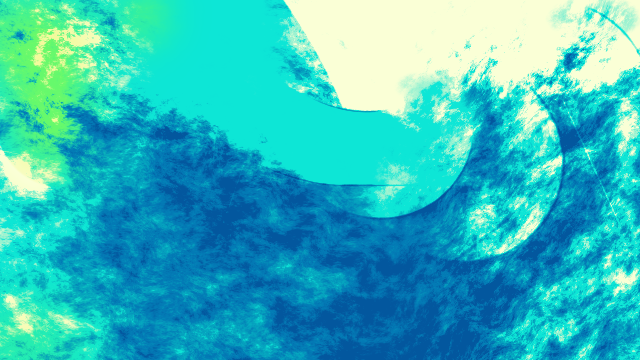
This background is drawn by a Shadertoy shader. Its source:

```glsl
// Abstract painted wave: a tone field built from arcs, soft blobs and curves,
// roughened by brush-like gradient noise, then coloured by a blue-to-cream ramp.
// Positions are in canvas heights, origin at the lower left.

const float CYAN_TONE = .63;

vec2 hashGradient(vec2 cell) {
    vec3 h = fract(cell.xyx * vec3(.1031, .1030, .0973));
    h += dot(h, h.yzx + 33.33);
    return fract((h.xx + h.yz) * h.zy) * 2. - 1.;
}

float gradientNoise(vec2 p) {
    vec2 i = floor(p), f = fract(p), e = vec2(0, 1);
    vec2 u = f * f * (3. - 2. * f);
    float low = mix(dot(hashGradient(i), f), dot(hashGradient(i + e.yx), f - e.yx), u.x);
    float high = mix(dot(hashGradient(i + e), f - e), dot(hashGradient(i + 1.), f - 1.), u.x);
    return mix(low, high, u.y);
}

// Layered noise stretched along a stroke direction
float brush(vec2 p, float angle, float stretch) {
    float c = cos(angle), s = sin(angle), sum = 0., weight = 1.;
    vec2 q = vec2(c * p.x + s * p.y, c * p.y - s * p.x);
    q = (q + .03 * gradientNoise(p * 9.)) * vec2(7, 7. * stretch);
    for (int k = 0; k < 6; k++) {
        sum += weight * gradientNoise(q);
        q = mat2(1.7, 1.06, -1.06, 1.7) * q + 7.3;
        weight *= .77;
    }
    return sum;
}

float blob(vec2 p, float x, float y, float w, float h) {
    vec2 d = (p - vec2(x, y)) / vec2(w, h);
    return exp(-dot(d, d));
}

float circle(vec2 p, float x, float y, float r) { return length(p - vec2(x, y)) - r; }

float fill(float d, float soft) { return smoothstep(-soft, soft, d); }

float stroke(float d, float width) { return 1. - smoothstep(0., width, abs(d)); }

float segment(vec2 p, vec2 a, vec2 b) {
    vec2 d = b - a;
    return length(p - a - d * clamp(dot(p - a, d) / dot(d, d), 0., 1.));
}

vec3 ramp(float t) {
    vec3 c = mix(vec3(.01, .34, .62), vec3(.01, .48, .71), smoothstep(0., .22, t));
    c = mix(c, vec3(.02, .65, .75), smoothstep(.2, .45, t));
    c = mix(c, vec3(.05, .9, .84), smoothstep(.42, .61, t));
    c = mix(c, vec3(.61, .95, .82), smoothstep(.66, .8, t));
    return mix(c, vec3(.98, 1, .84), smoothstep(.8, .96, t));
}

void mainImage(out vec4 fragColor, in vec2 fragCoord) {
    vec2 p = fragCoord / iResolution.y;
    float sharp = 1.5 / iResolution.y;
    float east = smoothstep(1.1, 1.4, p.x);
    float grain = mix(brush(p, -.25, 1.5), brush(p, .8, 1.7), smoothstep(.9, 1.3, p.x));

    // Sea with light pools near the left margin
    float tone = .17 + .45 * blob(p, 0., .04, .3, .2) + .45 * blob(p, .08, .53, .24, .22)
        + .14 * blob(p, .6, .05, .3, .15) + .25 * blob(p, .02, .25, .22, .2)
        - .06 * blob(p, .5, .5, .2, .12);

    // Cyan band above the long falling crest
    float crest = p.y - .685 + .2 * smoothstep(.3, .95, p.x);
    float crestSoft = mix(.075, sharp, smoothstep(.7, .88, p.x));
    float band = fill(crest + 1.2 * grain * crestSoft, crestSoft);
    tone = mix(tone, CYAN_TONE, band);
    float amp = mix(.42, .4 - .35 * smoothstep(.25, .45, p.x), band);

    // Nested curls on the right, dark just outside each arc
    float dHollow = circle(p, 1.06, .65, .257);
    float dRim = circle(p, 1.29, .55, .275);
    float high = smoothstep(.58, .76, p.y);
    float inner = .18 + .43 * smoothstep(0., .13, dHollow) + .3 * high;
    float outer = .18 + .32 * smoothstep(0., .2, dRim) + .24 * high;
    float rimSoft = mix(sharp, .06, smoothstep(.64, .76, p.y));
    tone = mix(tone, mix(inner, outer, fill(dRim, rimSoft)), east);
    amp = mix(amp, .68, east);
    tone -= .22 * blob(p, 1.2, .04, .3, .16);

    // Inside of the hollow: streaks on the left, clear cyan on the right
    float streaks = mix(.2, CYAN_TONE, smoothstep(.82, 1.15, p.x));
    float flecks = blob(p, 1.25, .57, .07, .06) + .6 * blob(p, 1.11, .53, .06, .06);
    float hollow = fill(-dHollow, mix(sharp, .05, smoothstep(.58, .72, p.y)));
    tone = mix(tone, mix(streaks, CYAN_TONE, band) + .1 * flecks, hollow);
    amp = mix(amp, mix(.35, .05, band) + .5 * flecks, hollow);
    tone += amp * grain;

    // Pale sky: sharp slanted side, curved floor dissolving to the right
    float s = (1. - p.y) / .306;
    float side = fill(p.x - .787 - .215 * s + .048 * s * s, sharp);
    float fromLow = min(p.x - 1.02, .22);
    float floorY = .69 + 1.55 * fromLow * fromLow + .05 * smoothstep(1.4, 1.7, p.x);
    float floorSoft = mix(sharp, .08, smoothstep(1.04, 1.2, p.x));
    float sky = fill(p.y - floorY + 1.8 * grain * floorSoft, floorSoft);
    tone += sky * (1. - side) * smoothstep(.7, .9, p.x) * (.12 + .6 * grain);
    float teal = blob(p, 1.65, .95, .12, .06) + .6 * blob(p, 1.17, .76, .09, .05);
    tone = mix(tone, 1.03 + .2 * grain - teal * (.25 + .8 * grain), sky * side);

    // Warm flecks and a white crescent beside the green pool
    float warm = blob(p, .17, .9, .1, .08) + blob(p, .31, .87, .08, .09);
    float dPool = circle(p, .17, .66, .18);
    float crescent = fill(dPool, sharp) * (1. - smoothstep(0., .06, dPool));
    crescent *= smoothstep(.2, .08, p.x) * smoothstep(.74, .62, p.y);
    tone += warm * (.16 + .4 * grain) + crescent * (.25 + .3 * grain);

    // Fine contour lines, dark and light
    float dark = stroke(dHollow, .005) * fill(.6 - p.y, .03) * fill(p.x - 1., .07);
    dark += stroke(dRim, .007) * fill(p.x - 1.47, .03);
    dark += stroke(crest, .004) * fill(p.x - .75, .05) * fill(1.1 - p.x, .1);
    dark += stroke(circle(p, 1.53, .72, .278), .006) * fill(p.x - 1.64, .02) * fill(p.y - .8, .02);
    dark += .7 * stroke(segment(p, vec2(1.41, .39), vec2(1.23, .25)), .008);
    dark += stroke(p.y - floorY, .004) * fill(p.x - .9, .08) * fill(1.06 - p.x, .04);
    float light = stroke(segment(p, vec2(1.56, .73), vec2(1.72, .38)), .004);
    light += .4 * stroke(segment(p, vec2(.68, .55), vec2(.62, .38)), .003);
    tone += .2 * light - .3 * dark;

    // Colour, with a green tint on the left
    float green = blob(p, .14, .67, .13, .17) + .9 * blob(p, .08, .9, .2, .14)
        + .6 * blob(p, .41, .96, .09, .1) + .5 * blob(p, .06, .05, .2, .15);
    green = clamp(green * (1. + .25 * grain), 0., 1.) * (1. - crescent) * smoothstep(.25, .55, tone);
    vec3 lime = mix(vec3(.12, .95, .62), vec3(.42, .98, .4), green);
    vec3 tint = mix(lime, vec3(.95, .98, .6), smoothstep(.74, .95, tone));
    fragColor = vec4(mix(ramp(tone), tint, .95 * green), 1);
}
```
